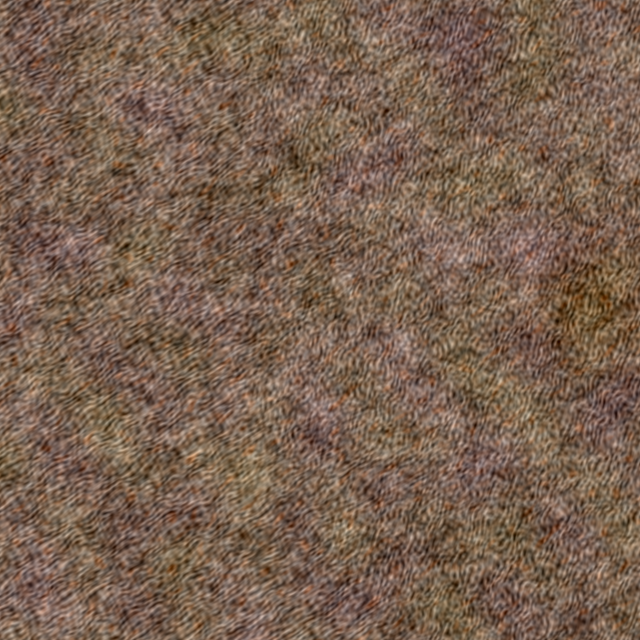
A WebGL 1 fragment shader for this texture:

```glsl
precision highp float;
// Melange wool knit: tiny slanted stitches in mottled brown, with rust and olive fibres.
uniform vec2 u_resolution;

const float TAU = 6.2831853;

vec2 gradient(vec2 cell) {
  float angle = TAU * fract(sin(dot(cell, vec2(127.1, 311.7))) * 43758.545);
  return vec2(cos(angle), sin(angle));
}

float noise(vec2 p) {
  vec2 i = floor(p), f = fract(p);
  vec2 u = f * f * f * (f * (f * 6.0 - 15.0) + 10.0);
  float a = dot(gradient(i), f);
  float b = dot(gradient(i + vec2(1, 0)), f - vec2(1, 0));
  float c = dot(gradient(i + vec2(0, 1)), f - vec2(0, 1));
  float d = dot(gradient(i + vec2(1, 1)), f - vec2(1, 1));
  return mix(mix(a, b, u.x), mix(c, d, u.x), u.y);
}

vec2 rotate(vec2 p, float angle) {
  float c = cos(angle), s = sin(angle);
  return vec2(c * p.x + s * p.y, c * p.y - s * p.x);
}

// Short yarn loops along one direction: irregular fibres over a loose stitch lattice.
float stitches(vec2 p, float angle, vec2 density) {
  vec2 q = rotate(p, angle);
  float drift = 1.4 * noise(p * 28.0 + 7.3);
  float rows = cos(TAU * (q.y * 124.0 + drift));
  float columns = cos(TAU * (p.x * 84.0 + p.y * 18.0 - drift));
  return 0.31 * noise(q * density + 0.5 * drift) + 0.045 * rows + 0.03 * columns;
}

void main() {
  vec2 p = gl_FragCoord.xy / min(u_resolution.x, u_resolution.y);

  // Slanted dashes on the left turn into steeper, rounder loops on the right.
  float turn = smoothstep(0.3, 0.75, p.x + 0.1 * (p.y - 0.5) + 0.35 * noise(p * 4.0 + 2.7));
  float slanted = stitches(p, 0.6, vec2(85.0, 180.0));
  float steep = stitches(p + 3.1, 1.2, vec2(115.0, 165.0));
  float knit = mix(slanted, steep, turn) / length(vec2(turn, 1.0 - turn));

  // Soft mottling from blended yarn, stretched along the stitches.
  float mottle = 0.19 * noise(rotate(p, 0.55) * vec2(30.0, 52.0) + 11.0)
               + 0.11 * noise(p * 14.0 + 5.0)
               + 0.07 * noise(p * 4.0 + 9.0);
  vec3 color = vec3(0.475, 0.386, 0.322) + (knit + mottle) * vec3(1.0, 0.98, 0.96);

  // Olive and mauve patches, then fine colour changes from fibre to fibre.
  color += noise(p * 9.0 + 21.0) * vec3(0.0, 0.025, -0.06);
  color += noise(rotate(p, 0.6) * vec2(60.0, 95.0) + 31.0) * vec3(0.06, -0.01, -0.06);

  // Scattered rust flecks.
  float rust = smoothstep(0.2, 0.55, noise(rotate(p, 0.7) * vec2(38.0, 62.0) + 43.0));
  color += rust * vec3(0.06, -0.015, -0.06);

  // A worn brown patch near the right edge.
  float worn = smoothstep(0.2, 0.0, length((p - vec2(0.92, 0.53)) * vec2(1.0, 1.1)));
  color += worn * vec3(-0.01, -0.035, -0.075);

  gl_FragColor = vec4(clamp(color, 0.0, 1.0), 1.0);
}
```
